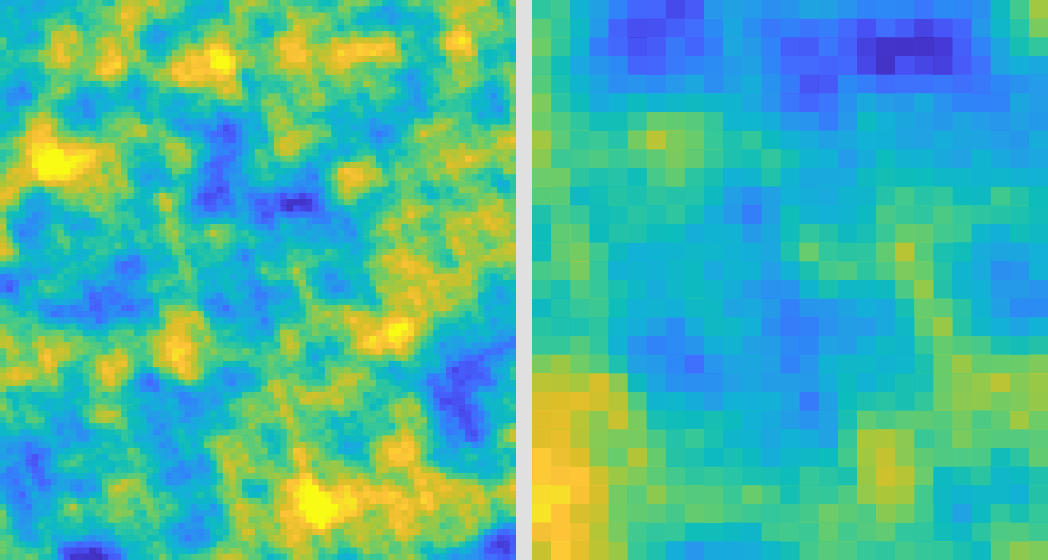
Left, the full canvas; right, a detail of the centre.
A Shadertoy shader for this texture:

```glsl
// A blocky random height map, coloured from indigo through teal to yellow.
// Many sines of random direction and phase are summed into a rough field,
// which is sampled once per grid cell and then looked up in a colour ramp.

const float TAU = 6.2832;
const vec2 CELLS_PER_HEIGHT = vec2(87.9, 90.0);
const int WAVES = 160;
const float BLOB_FREQUENCY = 25.0;   // radians per canvas height
const float LOWEST_FREQUENCY = 6.5;
const float MEAN_LEVEL = 0.553;
const float LEVEL_SPREAD = 0.155;

const vec3 RAMP[15] = vec3[15](
    vec3(0.242, 0.150, 0.660),   // indigo
    vec3(0.271, 0.228, 0.840),
    vec3(0.281, 0.323, 0.958),
    vec3(0.261, 0.420, 0.995),   // blue
    vec3(0.179, 0.529, 0.968),
    vec3(0.139, 0.620, 0.901),
    vec3(0.069, 0.695, 0.839),
    vec3(0.050, 0.738, 0.735),   // teal
    vec3(0.216, 0.784, 0.592),
    vec3(0.420, 0.800, 0.410),   // green
    vec3(0.672, 0.779, 0.223),
    vec3(0.870, 0.745, 0.160),
    vec3(0.997, 0.766, 0.220),   // amber
    vec3(0.965, 0.875, 0.160),
    vec3(0.977, 0.984, 0.081));  // yellow

float hash(float n, float seed) {
    return fract(sin(n * 12.99 + seed * 78.23) * 43758.5);
}

// Snaps to cell centres, with a ramp one pixel wide across each border.
vec2 snapToCells(vec2 position, vec2 cellsPerPixel) {
    vec2 q = position - 0.5;
    vec2 ramp = clamp((fract(q) - 0.5) / cellsPerPixel + 0.5, 0.0, 1.0);
    return floor(q) + ramp + 0.5;
}

// Sum of equal waves whose frequencies thin out along a power-law tail.
// The result has a mean near 0 and a deviation near 1.
float waveField(vec2 p, float baseFrequency, float lowestFrequency) {
    float sum = 0.0;
    for (int i = 0; i < WAVES; i++) {
        float n = float(i);
        float u = (n + 0.5) / float(WAVES);
        float frequency = sqrt(baseFrequency * baseFrequency * (1.0 / u - 1.0)
                               + lowestFrequency * lowestFrequency);
        float angle = TAU * hash(n, 1.0);
        float phase = TAU * hash(n, 2.0);
        sum += sin(frequency * dot(p, vec2(cos(angle), sin(angle))) + phase);
    }
    return sum * sqrt(2.0 / float(WAVES));
}

vec3 rampColour(float level) {
    float x = clamp(level, 0.0, 1.0) * 14.0;
    int low = min(int(x), 13);
    return mix(RAMP[low], RAMP[low + 1], x - float(low));
}

void mainImage(out vec4 fragColor, in vec2 fragCoord) {
    vec2 cellsPerPixel = CELLS_PER_HEIGHT / iResolution.y;
    vec2 cell = snapToCells(fragCoord * cellsPerPixel, cellsPerPixel);

    float height = waveField(cell / CELLS_PER_HEIGHT,
                             BLOB_FREQUENCY, LOWEST_FREQUENCY);
    float level = MEAN_LEVEL + LEVEL_SPREAD * height;
    fragColor = vec4(rampColour(level), 1.0);
}
```
